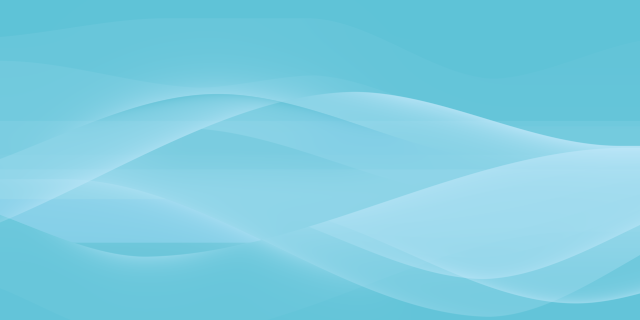
A Shadertoy shader for this background:

```glsl
// Translucent pale ribbons and soft glows flowing across a turquoise backdrop.

#define TOP_COLOR  vec3(0.35, 0.755, 0.835)
#define LOW_COLOR  vec3(0.39, 0.77, 0.85)
#define PALE       vec3(0.76, 0.91, 0.98)
#define TEAL       vec3(0.34, 0.74, 0.82)
#define SKY        vec3(0.48, 0.79, 0.91)
#define BODY_ALPHA 0.20
#define BAND_TOP   0.622
#define BAND_LOW   0.471
#define FAN_COUNT  4

// A bend is (start x, end x, rise): a smooth change of height.
float bend(float x, vec3 b) {
    return b.z * smoothstep(b.x, b.y, x);
}

// Antialiased mask, one where d is positive.
float side(float d) {
    float soft = 0.75 / iResolution.y;
    return smoothstep(-soft, soft, d);
}

// One-sided glow that starts at an edge and fades as d grows.
float halo(float d, float width) {
    return side(d) * exp(-max(d, 0.0) / width);
}

// Soft window along x that opens from a to b and closes from c to d.
float window(float x, float a, float b, float c, float d) {
    return smoothstep(a, b, x) * (1.0 - smoothstep(c, d, x));
}

void tint(inout vec3 col, vec3 color, float alpha) {
    col = mix(col, color, clamp(alpha, 0.0, 1.0));
}

void mainImage(out vec4 fragColor, in vec2 fragCoord) {
    vec2 uv = fragCoord / iResolution.xy;
    float x = uv.x, y = uv.y;

    // Heights of the flowing edges
    float veilHigh = 0.88 + bend(x, vec3(-0.05, 0.26, 0.063))
        + bend(x, vec3(0.48, 0.78, -0.19)) + bend(x, vec3(0.76, 1.05, 0.13));
    float veilLow = 0.81 + bend(x, vec3(0.0, 0.33, -0.085))
        + bend(x, vec3(0.30, 0.50, 0.04)) + bend(x, vec3(0.48, 0.80, -0.16));
    float arch = 0.412 + bend(x, vec3(-0.20, 0.34, 0.294))
        + bend(x, vec3(0.34, 0.80, -0.205));
    float crest = 0.185 + bend(x, vec3(-0.25, 0.56, 0.528))
        + bend(x, vec3(0.55, 0.97, -0.169));
    float sweep = 0.398 + bend(x, vec3(-0.15, 0.23, -0.20))
        + bend(x, vec3(0.22, 0.98, 0.34));
    float dive = 0.44 + bend(x, vec3(0.10, 0.77, -0.43))
        + bend(x, vec3(0.76, 1.20, 0.34));
    float bowl = 0.378 + bend(x, vec3(0.30, 0.76, -0.25))
        + bend(x, vec3(0.75, 1.20, 0.29));
    float keel = 0.36 + bend(x, vec3(0.38, 0.90, -0.308))
        + bend(x, vec3(0.90, 1.20, 0.12));
    float shadeTop = 0.60 + bend(x, vec3(0.28, 0.78, -0.22));
    float floorEdge = 0.146 + bend(x, vec3(-0.10, 0.22, -0.20))
        + bend(x, vec3(0.25, 0.90, 0.33));

    // Backdrop and faint veils
    vec3 col = mix(LOW_COLOR, TOP_COLOR, smoothstep(0.0, 0.9, y));
    float leftFade = 1.0 - 0.5 * smoothstep(0.3, 0.8, x);
    tint(col, PALE, 0.09 * side(veilHigh - y) * smoothstep(0.1, 0.6, y) * leftFade);
    tint(col, PALE, 0.10 * side(veilLow - y) * smoothstep(0.1, 0.6, y) * leftFade);
    tint(col, PALE, 0.05 * side(y - floorEdge));

    // Glows outside the ribbons
    tint(col, PALE, 0.45 * halo(y - arch, 0.055) * window(x, 0.0, 0.25, 0.46, 0.66)
        * (1.0 - 0.6 * side(crest - y)));
    tint(col, PALE, 0.42 * halo(sweep - y, 0.035) * window(x, 0.02, 0.2, 0.25, 0.43));

    // Main body and horizontal bands
    float body = side(max(arch, crest) - y) * side(y - min(sweep, dive));
    tint(col, PALE, BODY_ALPHA * body);
    tint(col, PALE, 0.11 * side(BAND_TOP - y) * side(y - BAND_LOW));
    tint(col, PALE, 0.04 * side(0.516 - y) * side(y - BAND_LOW));
    tint(col, PALE, 0.24 * body * side(BAND_LOW - y) * smoothstep(0.05, 0.32, y));

    // Shaded hollows
    float hollow = side(min(crest, shadeTop) - y) * side(y - dive);
    tint(col, TEAL, 0.30 * hollow * smoothstep(0.38, 0.55, y) * window(x, 0.1, 0.3, 0.5, 0.68));
    tint(col, TEAL, 0.65 * halo(arch - y, 0.022) * window(x, 0.08, 0.28, 0.5, 0.66));
    tint(col, TEAL, 0.55 * side(0.242 - y) * side(y - sweep) * side(0.43 - x));
    tint(col, SKY, 0.40 * side(min(dive, 0.378) - y) * side(y - max(sweep, 0.242)));
    tint(col, SKY, 0.30 * side(arch - y) * window(x, 0.42, 0.54, 0.6, 0.78)
        * smoothstep(0.44, 0.56, y));

    // Nested sheets and a fan of thin layers on the right
    float underSweep = side(sweep - y);
    tint(col, PALE, 0.13 * underSweep * side(y - keel) * side(x - 0.38));
    tint(col, PALE, 0.20 * underSweep * side(y - bowl) * side(x - 0.38));
    for (int i = 1; i <= FAN_COUNT; i++) {
        float fan = mix(bowl, sweep, float(i) / float(FAN_COUNT + 1));
        tint(col, PALE, 0.035 * underSweep * side(y - fan) * smoothstep(0.42, 0.7, x));
    }

    // Bright ribbon edges
    tint(col, PALE, 0.50 * halo(y - crest, 0.05) * side(arch - y) * window(x, -0.1, 0.1, 0.35, 0.52));
    tint(col, PALE, 0.75 * halo(crest - y, 0.055) * window(x, 0.43, 0.65, 1.1, 1.2));
    tint(col, PALE, 0.45 * halo(dive - y, 0.045) * window(x, -0.1, 0.2, 0.4, 0.65));
    tint(col, PALE, 0.25 * halo(y - dive, 0.03) * window(x, 0.0, 0.2, 0.5, 0.9));
    tint(col, PALE, 0.35 * halo(sweep - y, 0.045) * smoothstep(0.38, 0.6, x));
    tint(col, PALE, 0.40 * halo(y - bowl, 0.03) * smoothstep(0.45, 0.75, x));
    tint(col, PALE, 0.50 * halo(y - keel, 0.022) * smoothstep(0.5, 0.85, x));

    fragColor = vec4(col, 1.0);
}
```
